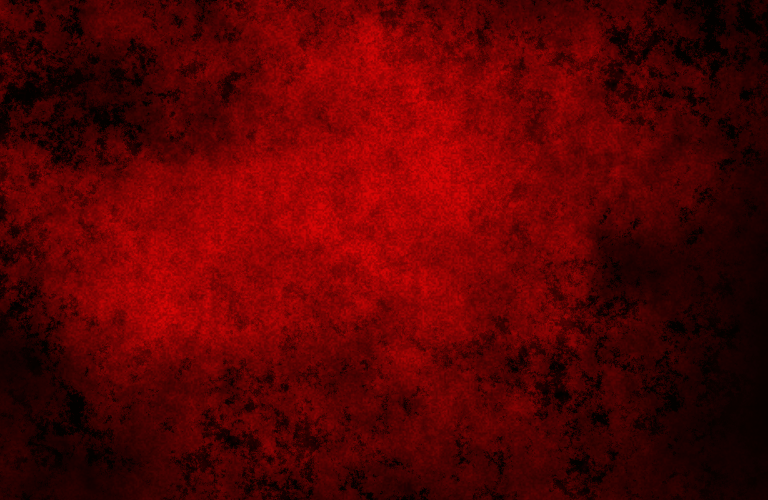
Reproduce this texture procedurally as a Shadertoy shader.

```glsl
// Draws a grimy crimson wall: uneven pools of red light over dark, speckled plaster.

const vec3 DARK_TINT = vec3(0.012, 0.002, 0.001);
const vec3 RED_TINT = vec3(1.0, 0.022, 0.022);
const float AMBIENT = 0.11;        // light that reaches the whole wall
const float EXPOSURE = 0.98;
const float MAX_TONE = 0.82;
const float BORDER_WARP = 0.06;    // raggedness of the light pools
const float BLOTCH_SCALE = 8.0;    // features per canvas height
const float BLOTCH_DEPTH = 1.0;
const float PIT_SCALE = 26.0;
const float PIT_DEPTH = 0.26;
const float STREAK_DEPTH = 0.10;
const float GRAIN_SCALE = 300.0;
const float GRAIN_DEPTH = 0.36;
const int OCTAVES = 6;

float hash(vec2 cell) {
    vec3 q = fract(vec3(cell.xyx) * 0.1031);
    q += dot(q, q.yzx + 33.33);
    return fract((q.x + q.y) * q.z);
}

float valueNoise(vec2 p) {
    vec2 cell = floor(p);
    vec2 f = fract(p);
    f = f * f * (3.0 - 2.0 * f);
    float low = mix(hash(cell), hash(cell + vec2(1.0, 0.0)), f.x);
    float high = mix(hash(cell + vec2(0.0, 1.0)), hash(cell + 1.0), f.x);
    return mix(low, high, f.y);
}

// Fractal noise, normalised to 0..1; high roughness keeps the fine detail strong
float fbm(vec2 p, float roughness) {
    const mat2 turn = mat2(0.8, 0.6, -0.6, 0.8);
    float sum = 0.0;
    float total = 0.0;
    float weight = 1.0;
    for (int i = 0; i < OCTAVES; i++) {
        sum += weight * valueNoise(p);
        total += weight;
        weight *= roughness;
        p = turn * p * 2.03 + 17.3;
    }
    return sum / total;
}

float pool(vec2 p, vec2 center, vec2 radius) {
    vec2 d = (p - center) / radius;
    return exp(-dot(d, d));
}

// Broad light and shadow, in units of canvas height
float wallLight(vec2 p) {
    float light = AMBIENT;
    // Glows
    light += 0.56 * pool(p, vec2(0.80, 0.64), vec2(0.43, 0.36));
    light += 0.29 * pool(p, vec2(0.36, 0.54), vec2(0.20, 0.17));
    light += 0.27 * pool(p, vec2(0.26, 0.37), vec2(0.14, 0.11));
    light += 0.19 * pool(p, vec2(0.62, 0.20), vec2(0.60, 0.30));
    light += 0.12 * pool(p, vec2(0.66, 1.00), vec2(0.60, 0.20));
    light += 0.23 * pool(p, vec2(0.02, 0.54), vec2(0.20, 0.18));
    light += 0.17 * pool(p, vec2(0.05, 0.92), vec2(0.35, 0.25));
    light += 0.11 * pool(p, vec2(1.27, 0.76), vec2(0.25, 0.25));
    light += 0.06 * pool(p, vec2(1.25, 0.20), vec2(0.20, 0.30));
    // Shadows
    light -= 0.19 * pool(p, vec2(0.21, 0.83), vec2(0.16, 0.11));
    light -= 0.13 * pool(p, vec2(0.65, 0.25), vec2(0.13, 0.09));
    light -= 0.18 * pool(p, vec2(1.27, 0.46), vec2(0.15, 0.09));
    light -= 0.12 * pool(p, vec2(1.00, 0.95), vec2(0.12, 0.06));
    light -= 0.11 * pool(p, vec2(1.54, 0.34), vec2(0.11, 0.34));
    light -= 0.07 * pool(p, vec2(1.37, 0.12), vec2(0.20, 0.16));
    light -= 0.15 * pool(p, vec2(0.02, 0.28), vec2(0.13, 0.11));
    light -= 0.09 * pool(p, vec2(0.18, 0.05), vec2(0.16, 0.10));
    return max(light, 0.0);
}

void mainImage(out vec4 fragColor, in vec2 fragCoord) {
    vec2 p = fragCoord / iResolution.y;

    // Ragged borders between light and shadow
    vec2 warp = vec2(fbm(p * 14.0, 0.65), fbm(p * 14.0 + 41.0, 0.65)) - 0.5;
    float light = wallLight(p + BORDER_WARP * warp);

    // Stains: broad blotches, clustered dark pits and faint vertical runs
    float blotch = fbm(p * BLOTCH_SCALE + 5.0, 0.8) - 0.5;
    float cluster = smoothstep(0.30, 0.70, valueNoise(p * 7.0 + 23.0));
    float speckle = fbm(p * PIT_SCALE + 63.0, 0.85);
    float pits = smoothstep(0.48, 0.70, speckle + 0.10 * (cluster - 0.5));
    float streak = valueNoise(p * vec2(65.0, 5.0) + 9.0) - 0.5;
    float shade = 1.0 - smoothstep(0.30, 0.75, light);

    float tone = light * (1.0 + BLOTCH_DEPTH * blotch * (0.6 + 1.2 * shade));
    tone *= 1.0 + STREAK_DEPTH * streak;
    tone -= PIT_DEPTH * pits * (0.35 + 0.65 * shade) * smoothstep(0.0, 0.3, light);

    // Fine plaster grain
    float grain = valueNoise(p * GRAIN_SCALE) - 0.5;
    tone *= 1.0 + GRAIN_DEPTH * grain;
    tone = clamp(tone * EXPOSURE, 0.0, MAX_TONE);

    fragColor = vec4(DARK_TINT + RED_TINT * tone, 1.0);
}
```
